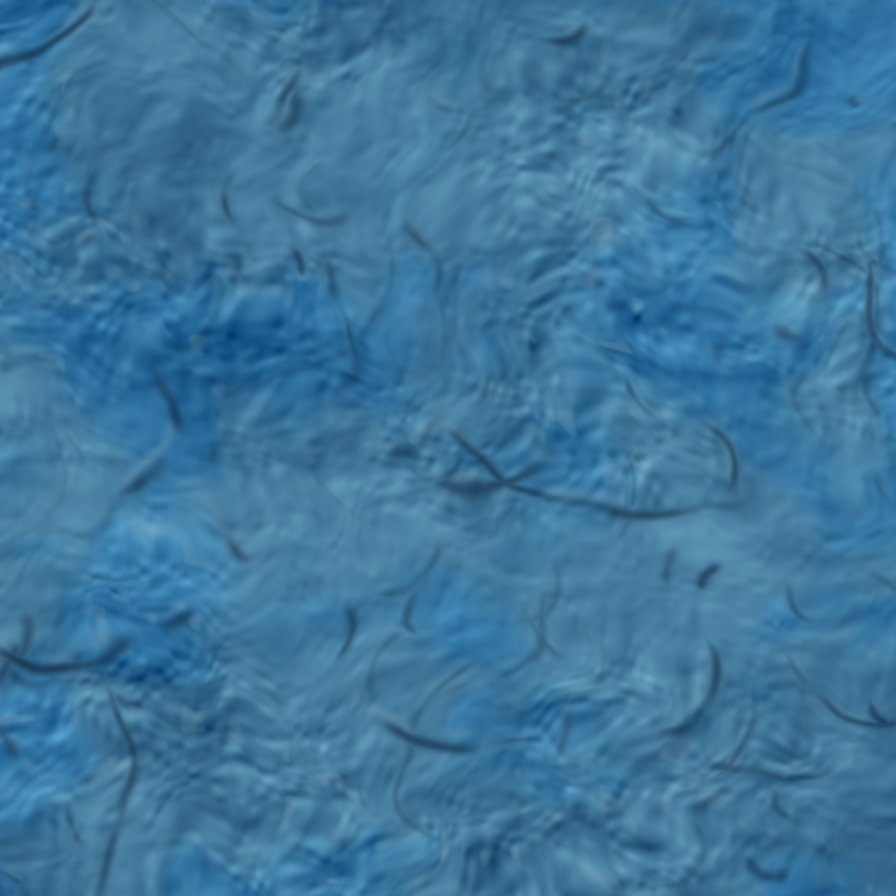
Give the GLSL for this texture, as a WebGL 2 fragment shader.

```glsl
#version 300 es
precision highp float;
// Weathered blue paint: soft blotches, crumbly relief and curved dark creases.

uniform vec2 u_resolution;
out vec4 fragColor;

const vec3 MID_BLUE    = vec3(0.218, 0.450, 0.606);
const vec3 TONE_STEP   = vec3(0.120, 0.138, 0.128);
const vec3 VIVID_SHIFT = vec3(-0.075, -0.020, 0.035);
const vec3 CREASE_DARK = vec3(0.075, 0.185, 0.285);
const vec3 CREST_PALE  = vec3(0.460, 0.610, 0.690);
const vec2 LIGHT_STEP  = vec2(-0.003, 0.006);
const float CREASE_WIDTH  = 0.0058;
const float CREASE_AMOUNT = 0.88;
const float CREST_AMOUNT  = 0.50;
const float BLOTCH_GAIN = 1.5;
const float RELIEF_GAIN = 4.6;
const float STREAK_GAIN = 0.55;
const int CREASE_LAYERS = 3;

float hash(vec2 p) {
    vec3 q = fract(vec3(p.xyx) * 0.1031);
    q += dot(q, q.yzx + 33.33);
    return fract((q.x + q.y) * q.z);
}

float noise(vec2 p) {
    vec2 i = floor(p), f = fract(p);
    f = f * f * (3.0 - 2.0 * f);
    return mix(mix(hash(i), hash(i + vec2(1, 0)), f.x),
               mix(hash(i + vec2(0, 1)), hash(i + vec2(1, 1)), f.x), f.y);
}

float fbm(vec2 p) {
    float sum = 0.0, amp = 0.5;
    for (int i = 0; i < 3; i++) {
        sum += amp * (noise(p) - 0.5);
        p = mat2(1.6, 1.2, -1.2, 1.6) * p + 17.3;
        amp *= 0.55;
    }
    return sum;
}

// Layered sines bend the surface, finer noise roughens it.
vec2 warp(vec2 p) {
    vec2 bend = sin(p.yx * vec2(9.0, 11.0) + vec2(1.3, 4.1))
              + 0.5 * sin(p.yx * vec2(23.0, 19.0) + p.xy * 8.0);
    vec2 rough = vec2(noise(p * 19.0), noise(p * 19.0 + 41.0)) - 0.5;
    return p + 0.016 * bend + 0.026 * rough;
}

// Scattered arcs in jittered cells: x is the dark crease, y its lit crest.
vec2 creases(vec2 p, float cell, float seed) {
    vec2 id = floor(p / cell), marks = vec2(0.0);
    for (int j = -1; j <= 1; j++)
    for (int i = -1; i <= 1; i++) {
        vec2 n = id + vec2(i, j), key = n + seed;
        vec2 centre = n + vec2(hash(key + 3.1), hash(key + 7.7));
        float radius = cell * mix(0.3, 0.8, hash(key + 11.9));
        float turn = (hash(key + 19.3) - 0.5) * 3.8;
        float span = mix(0.45, 1.35, hash(key + 23.7));
        float strength = pow(hash(key + 31.1), 1.7);
        vec2 q = p - centre * cell;
        float angle = atan(q.x, -q.y + 1e-5) - turn;
        angle = abs(mod(angle + 3.14159, 6.28318) - 3.14159);
        float taper = smoothstep(span, span * 0.45, angle);
        float width = CREASE_WIDTH * mix(0.6, 1.15, taper * strength);
        float dark = (length(q) - radius) / width;
        float lit = (length(q - 1.7 * LIGHT_STEP) - radius) / width;
        vec2 mark = exp(-vec2(dark * dark, lit * lit));
        marks = max(marks, mark * taper * strength);
    }
    return marks;
}

void main() {
    vec2 p = gl_FragCoord.xy / min(u_resolution.x, u_resolution.y);
    vec2 w = warp(p);

    // Broad blotches, a little lighter toward the top.
    float tone = BLOTCH_GAIN * fbm(w * 5.0) + 0.22 * (p.y - 0.45);

    // Brush streaks run upright in some patches and level in others.
    float upright = noise(w * vec2(62.0, 13.0));
    float level = noise(w * vec2(14.0, 58.0) + 90.0);
    float heading = smoothstep(0.35, 0.6, noise(p * 4.0 + 12.0) + 0.3 * (p.y - 0.5));
    tone += STREAK_GAIN * (mix(level, upright, heading) - 0.5);

    // Crumbly relief, rougher in clusters.
    float rough = mix(0.55, 1.35, smoothstep(0.25, 0.75, noise(w * 6.0 + 55.0)));
    float relief = fbm(w * 23.0) - fbm((w + LIGHT_STEP) * 23.0);
    tone += RELIEF_GAIN * rough * relief;

    // Creases at several sizes, worn away in places.
    vec2 marks = vec2(0.0);
    float cell = 0.31;
    for (int k = 0; k < CREASE_LAYERS; k++) {
        vec2 layer = creases(w, cell, 60.0 + 37.0 * float(k));
        marks = max(marks, layer * mix(1.0, 0.72, float(k) * 0.5));
        cell *= 0.53;
    }
    marks.x *= smoothstep(0.15, 0.6, noise(p * 24.0 + 8.0));
    marks.y *= smoothstep(0.3, 0.75, noise(p * 31.0 + 70.0));

    // Pale flecks gather where the paint is rough.
    float fleck = smoothstep(0.74, 0.98, noise(w * 52.0 + 5.0)) * (rough - 0.5);

    float vivid = smoothstep(0.1, -0.16, fbm(w * 6.5 + 31.0)) - 0.45;
    vec3 colour = MID_BLUE + TONE_STEP * tone + VIVID_SHIFT * vivid;
    colour = mix(colour, CREST_PALE, clamp(CREST_AMOUNT * marks.y + 0.4 * fleck, 0.0, 0.8));
    colour = mix(colour, CREASE_DARK, CREASE_AMOUNT * marks.x);
    fragColor = vec4(clamp(colour, 0.0, 1.0), 1.0);
}
```
